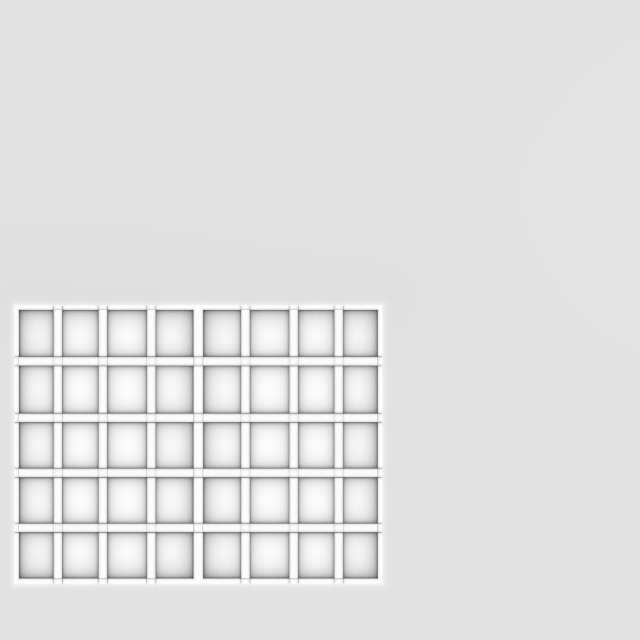
Give the GLSL for this texture map, as a Shadertoy shader.

```glsl
// Baked occlusion map of a white double window on a pale grey sheet.
// Distances to the frame, vertical bars and horizontal bars drive soft
// contact shadows; the canvas is 768 design units on each side.

float hash(vec2 p) {
    return fract(sin(dot(p, vec2(127.1, 311.7))) * 43758.5453);
}

float boxDistance(vec2 p, vec2 halfSize) {
    vec2 d = abs(p) - halfSize;
    return length(max(d, 0.0)) + min(max(d.x, d.y), 0.0);
}

// Signed distance to the three upright bars mirrored in each leaf.
float uprightDistance(float x) {
    float d = min(abs(x - 56.5), abs(x - 114.5));
    return min(d, abs(x - 168.5)) - 5.5;
}

// Signed distance to the four evenly stacked cross bars.
float crossDistance(float y) {
    float d = 1e3;
    for (int i = 0; i < 4; i++) {
        float center = 134.5 + 66.0 * float(i) + (i == 3 ? 2.0 : 0.0);
        d = min(d, abs(y - center) - 5.5);
    }
    return d;
}

// Broad falloff plus a tight dark crease beside a raised edge.
float contactShade(float d, float crease, float spread, float reach) {
    d = max(d, 0.0);
    return 1.0 - crease * exp(-d / 1.4) - spread * exp(-d / reach);
}

float creaseLine(float d, float strength) {
    return 1.0 - strength * exp(-abs(d) / 0.9);
}

float sheetShade(vec2 p, float panel) {
    float drift = sin(p.x * 0.006 + sin(p.y * 0.005)) * sin(p.y * 0.007 + 1.0);
    float above = smoothstep(330.0, 430.0, p.y);
    float shade = 0.884 + 0.004 * p.x / 768.0 + 0.0015 * drift;
    return shade - (0.005 + 0.012 * above) * exp(-max(panel, 0.0) / 55.0);
}

void mainImage(out vec4 fragColor, in vec2 fragCoord) {
    vec2 p = fragCoord / iResolution.xy * 768.0;
    float aa = 768.0 / iResolution.y * 0.5;
    float x = abs(p.x - 238.0);

    float panel = boxDistance(p - vec2(238.0, 234.5), vec2(220.0, 166.5));
    float upright = uprightDistance(x);
    float crossbar = crossDistance(p.y);
    vec2 inset = vec2(min(x - 6.0, 215.0 - x), min(p.y - 74.0, 396.0 - p.y));
    float frame = min(inset.x, inset.y);

    // Recessed panes, darkest beside the deep outer frame.
    float pane = 0.995;
    pane *= contactShade(inset.x, 0.32, 0.29, 8.5);
    pane *= contactShade(inset.y, 0.32, 0.29, 8.5);
    pane *= contactShade(upright, 0.28, 0.19, 6.0);
    pane *= contactShade(crossbar, 0.32, 0.21, 6.5);
    pane += (hash(floor(p / 1.5)) - 0.5) * 0.07 * (1.0 - pane);

    // Upright bars below cross bars, both running onto the frame.
    float uprightTone = 0.99 * creaseLine(upright, 0.38);
    uprightTone *= creaseLine(crossbar, 0.4);
    float crossTone = 0.985 * creaseLine(crossbar, 0.4);
    crossTone *= creaseLine(upright, 0.12);
    float frameTone = 0.995 * creaseLine(frame, 0.3);
    frameTone *= creaseLine(upright, 0.25) * creaseLine(crossbar, 0.3);

    float shade = mix(pane, uprightTone, smoothstep(aa, -aa, upright));
    shade = mix(shade, crossTone, smoothstep(aa, -aa, crossbar));
    shade = mix(shade, frameTone, smoothstep(aa, -aa, frame));

    // Pale sheet with a narrow bright halo, weaker at the bar ends.
    float barEnd = exp(-min(abs(upright), abs(crossbar)) / 3.0);
    float halo = (0.9 - 0.35 * barEnd) * exp(-max(panel, 0.0) / 3.2);
    float sheet = mix(sheetShade(p, panel), 1.0, halo);
    shade = mix(shade, sheet, smoothstep(-aa, aa, panel));

    fragColor = vec4(vec3(clamp(shade, 0.0, 1.0)), 1.0);
}
```
